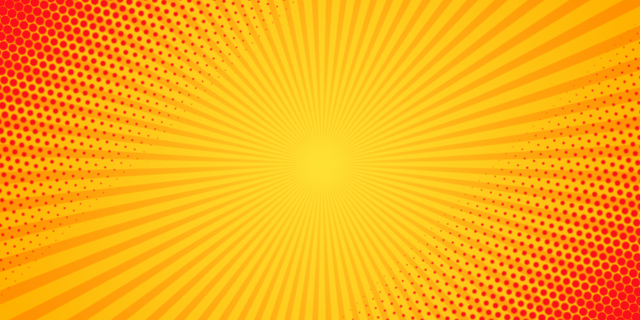
Write a WebGL 2 fragment shader that draws this background.

```glsl
#version 300 es
precision highp float;
// Golden sunburst with red halftone dots growing into two opposite corners.

uniform vec2 u_resolution;
out vec4 fragColor;

// Lengths are in canvas heights.
const vec2 BURST_CENTER = vec2(0.503, 0.487); // fraction of the canvas
const float RAY_COUNT = 72.0;
const float RAY_THINNESS = 0.22; // raises the share of the light rays
const float BURST_RADIUS = 1.05;
const float CORE_INNER = 0.03;
const float CORE_OUTER = 0.10;

const float DOT_SPACING = 0.030;
const float DOT_TILT = 0.26;
const float DOT_MAX_RADIUS = 0.55; // fraction of the spacing
const float DOT_REACH = 1.0;       // span of the dots along each canvas edge
const float DOT_SOFTNESS = 0.0042;

const vec3 CORE_YELLOW = vec3(0.995, 0.880, 0.20);
const vec3 RAY_AMBER = vec3(0.995, 0.70, 0.0);
const vec3 RAY_ORANGE = vec3(0.995, 0.57, 0.0);
const vec3 DOT_RED = vec3(0.98, 0.06, 0.10);

// Alternating rays that melt into a glowing core.
vec3 sunburst(vec2 fromCenter, float pixel) {
    float radius = length(fromCenter);
    float angle = atan(fromCenter.y, fromCenter.x);
    float fade = clamp(radius / BURST_RADIUS, 0.0, 1.0);

    vec3 lightRay = mix(CORE_YELLOW, RAY_AMBER, pow(fade, 1.1));
    vec3 darkRay = mix(CORE_YELLOW, RAY_ORANGE, pow(fade, 0.65));

    float softness = RAY_COUNT * pixel / max(radius, pixel);
    float wave = -cos(angle * RAY_COUNT) - RAY_THINNESS;
    float ray = smoothstep(-softness, softness, wave);
    ray *= smoothstep(CORE_INNER, CORE_OUTER, radius);
    return mix(lightRay, darkRay, ray);
}

// Offset from the nearest point of a hexagonal lattice with unit spacing.
vec2 hexCell(vec2 p) {
    vec2 period = vec2(1.0, sqrt(3.0));
    vec2 a = mod(p, period) - 0.5 * period;
    vec2 b = mod(p + 0.5 * period, period) - 0.5 * period;
    return dot(a, a) < dot(b, b) ? a : b;
}

// Coverage of the dots, which shrink away from the two corners.
float halftone(vec2 p, float aspect, float pixel) {
    float c = cos(DOT_TILT);
    float s = sin(DOT_TILT);
    mat2 tilt = mat2(c, s, -s, c);
    vec2 cell = hexCell(tilt * p / DOT_SPACING);

    // Sample the gradient at the dot's centre so every dot stays round.
    vec2 dotCenter = p - transpose(tilt) * cell * DOT_SPACING;
    float topLeft = dotCenter.x + 1.0 - dotCenter.y;
    float bottomRight = aspect - dotCenter.x + dotCenter.y;
    float growth = 1.0 - min(topLeft, bottomRight) / DOT_REACH;

    float dotRadius = DOT_MAX_RADIUS * max(growth, 0.0) * DOT_SPACING;
    float dist = length(cell) * DOT_SPACING - dotRadius;
    float soft = max(DOT_SOFTNESS, 0.7 * pixel);
    float edge = 1.0 - smoothstep(-soft, soft, dist);
    return edge * smoothstep(0.0, 0.15, growth);
}

void main() {
    float pixel = 1.0 / u_resolution.y;
    float aspect = u_resolution.x * pixel;
    vec2 p = gl_FragCoord.xy * pixel;
    vec2 center = BURST_CENTER * vec2(aspect, 1.0);

    vec3 color = sunburst(p - center, pixel);
    color = mix(color, DOT_RED, halftone(p, aspect, pixel));
    fragColor = vec4(color, 1.0);
}
```
